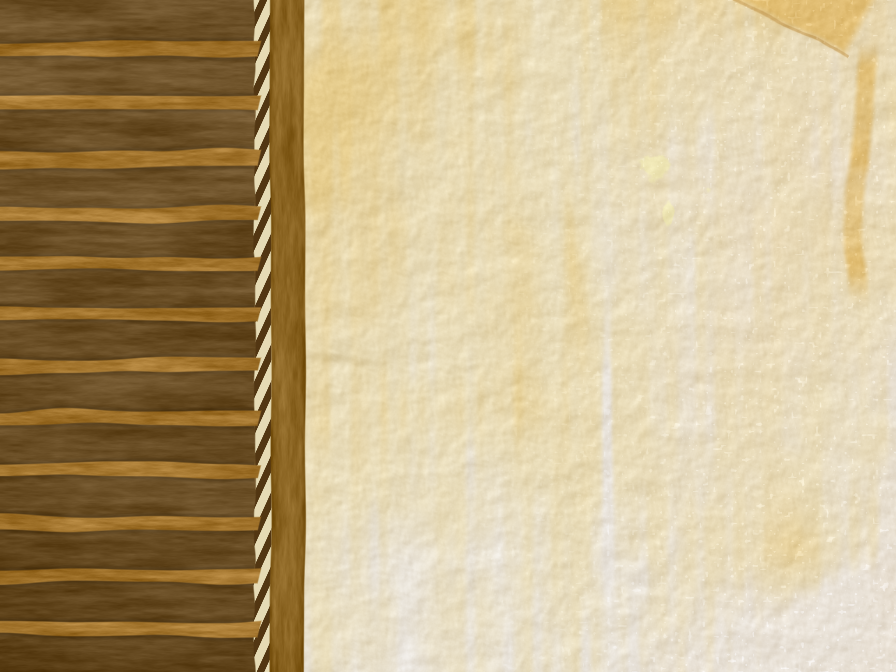
This background is drawn by a WebGL 2 fragment shader. Its source:

```glsl
#version 300 es
precision highp float;
// A slatted wooden panel with a slanted-dash trim and an upright post on the left,
// beside a wide sheet of rough cream plaster with amber stains on the right.
// Value noise gives the wood grain; an embossed height field lights the plaster.
uniform vec2 u_resolution;
out vec4 fragColor;

float hash(vec2 p) {
    return fract(sin(dot(p, vec2(127.1, 311.7))) * 43758.545);
}

float noise(vec2 p) {
    vec2 i = floor(p), f = fract(p);
    f = f * f * (3.0 - 2.0 * f);
    return mix(mix(hash(i), hash(i + vec2(1, 0)), f.x),
               mix(hash(i + vec2(0, 1)), hash(i + vec2(1, 1)), f.x), f.y);
}

float fbm(vec2 p) {
    float sum = 0.0, amp = 0.5;
    for (int i = 0; i < 5; i++) {
        sum += amp * noise(p);
        p = mat2(1.6, 1.2, -1.2, 1.6) * p + 7.3;
        amp *= 0.5;
    }
    return sum;
}

// Soft elliptical spot, 1 at its centre
float spot(vec2 p, vec2 centre, vec2 size) {
    vec2 d = (p - centre) / size;
    return exp(-dot(d, d));
}

float plasterHeight(vec2 p) {
    vec2 warped = p + 0.02 * fbm(p * 9.0);
    float crease = p.y - 0.475 + 0.12 * (p.x - 0.45);
    return fbm(warped * vec2(22.0, 30.0)) + 0.5 * fbm(p * vec2(75.0, 60.0))
         + 0.5 * smoothstep(-0.008, 0.008, crease) * smoothstep(0.66, 0.5, p.x);
}

vec3 plaster(vec2 p) {
    // Warm at upper left, chalky towards lower right
    float warm = 0.48 + 0.5 * (p.y - 0.5) - 0.32 * (p.x - 0.8);
    warm += 0.8 * (fbm(p * 5.0) - 0.48) + 0.35 * (noise(p * vec2(70.0, 5.0)) - 0.5);
    warm += 0.3 * spot(p, vec2(0.53, 0.84), vec2(0.09, 0.1));
    warm += 0.25 * spot(p, vec2(1.2, 0.17), vec2(0.1, 0.06));
    warm -= 0.35 * spot(p, vec2(1.28, 0.08), vec2(0.1, 0.1));

    // Long vertical streaks, one yellow and one white
    float lean = 0.86 - 0.07 * (p.y - 0.5);
    warm += 0.3 * spot(p, vec2(lean, 0.66), vec2(0.014, 0.22));
    warm -= 0.5 * spot(p, vec2(0.905, 0.33), vec2(0.009, 0.2));

    vec3 color = mix(vec3(0.91, 0.89, 0.86), vec3(0.91, 0.86, 0.72), smoothstep(0.0, 0.5, warm));
    color = mix(color, vec3(0.90, 0.80, 0.55), smoothstep(0.45, 1.05, warm));
    color = mix(color, vec3(0.91, 0.82, 0.69), 0.35 * smoothstep(0.8, 1.2, p.x) * fbm(p * 8.0 + 3.0));

    // Amber wedge at the top with a drip running down from its tip
    vec2 q = p + 0.012 * (vec2(fbm(p * 14.0), fbm(p * 14.0 + 9.0)) - 0.5);
    float leftEdge = q.y - 0.92 - 0.5 * (1.254 - q.x);
    float rightEdge = 1.254 + 0.56 * (q.y - 0.92) - q.x;
    float wedge = smoothstep(-0.008, 0.012, min(leftEdge, rightEdge));
    float drip = smoothstep(0.02, 0.008, abs(q.x - 1.28 + 0.01 * sin(q.y * 12.0)))
               * smoothstep(0.54, 0.6, q.y) * smoothstep(0.95, 0.9, q.y);
    float stain = max(wedge * 0.8, drip * (0.35 + 0.6 * fbm(p * 18.0)));
    color = mix(color, vec3(0.87, 0.71, 0.38), stain);
    float rim = smoothstep(0.004, 0.001, abs(leftEdge)) * step(1.09, q.x) * step(q.x, 1.26);
    color = mix(color, vec3(0.74, 0.56, 0.27), 0.5 * rim);

    // Pale flaked paint
    float flake = spot(p, vec2(0.972, 0.75), vec2(0.036, 0.03))
                + spot(p, vec2(0.995, 0.68), vec2(0.012, 0.03))
                + 0.7 * spot(p, vec2(1.055, 0.72), vec2(0.012, 0.02));
    flake = smoothstep(0.5, 0.62, flake * (0.4 + 1.1 * fbm(p * 35.0)));
    color = mix(color, vec3(0.94, 0.91, 0.70), 0.8 * flake);

    // Light from the upper left, then scattered bright specks
    float relief = plasterHeight(p) - plasterHeight(p + vec2(-0.004, 0.005));
    color += clamp(relief * 0.22, -0.1, 0.08) * vec3(0.8, 0.95, 1.2);
    float speck = smoothstep(0.8, 0.95, noise(p * 190.0)) * smoothstep(0.5, 1.2, p.x);
    return color + 0.06 * speck * vec3(0.7, 0.9, 1.3);
}

// Fine streaks; the first axis of p runs along the grain
float grain(vec2 p) {
    return 0.6 * fbm(p * vec2(9.0, 90.0)) + 0.4 * fbm(p * vec2(45.0, 240.0)) - 0.48;
}

void main() {
    vec2 p = gl_FragCoord.xy / u_resolution.y;
    float aa = 1.0 / u_resolution.y;
    float down = 1.0 - p.y;
    vec3 color = plaster(p);

    // Trim of cream with slanted dark dashes
    float dash = abs(fract((p.y - 2.2 * p.x) / 0.055) - 0.5) * 0.055;
    vec3 trim = mix(vec3(0.32, 0.21, 0.07), vec3(0.90, 0.86, 0.71), smoothstep(-aa, aa, dash - 0.0125));
    color = mix(color, trim, smoothstep(aa, -aa, p.x - 0.404));

    // Upright post with a wavering edge
    float waver = 0.004 * (noise(vec2(p.y * 9.0, 2.0)) - 0.5);
    float post = abs(p.x - 0.428 - waver) - 0.0255;
    vec3 postColor = vec3(0.54, 0.39, 0.13) + 0.32 * grain(p.yx) - 0.06 * smoothstep(-0.008, 0.0, post);
    color = mix(color, postColor, smoothstep(aa, -aa, post));

    // Dark boards
    float shade = fbm(p * vec2(5.0, 14.0));
    vec3 board = mix(vec3(0.36, 0.25, 0.09), vec3(0.46, 0.35, 0.19), clamp(0.2 + 0.6 * p.y + 1.2 * (shade - 0.5), 0.0, 1.0));
    board += 0.25 * grain(p);
    float boardEnd = 0.379 + 0.004 * (noise(vec2(p.y * 30.0, 5.0)) - 0.5);
    color = mix(color, board, smoothstep(aa, -aa, p.x - boardEnd));

    // Evenly spaced light slats, sagging a little in the upper half
    float sag = 0.012 * exp(-pow((down - 0.31) / 0.11, 2.0));
    float row = (down - 0.0712 - sag) / 0.0786;
    float id = floor(row + 0.5);
    float bend = 0.006 * (noise(vec2(p.x * 9.0, id * 7.0)) - 0.5);
    float thick = 0.0105 + 0.004 * (noise(vec2(p.x * 12.0, id * 5.0 + 2.0)) - 0.5);
    float off = (row - id) * 0.0786 + bend;
    float slat = max(abs(off) - thick, p.x - 0.386 + 0.25 * off) * step(-0.5, id);
    vec3 slatColor = vec3(0.64, 0.46, 0.18) + 0.4 * grain(p + id) + 0.12 * (shade - 0.5);
    float inside = smoothstep(aa, -aa, slat) * step(0.0, id) * step(id, 11.0);
    float shadow = smoothstep(0.008, 0.0, slat) * step(p.x, 0.378) * step(0.0, id) * step(id, 11.0);
    color = mix(color * (1.0 - 0.15 * shadow), slatColor, inside);

    fragColor = vec4(clamp(color, 0.0, 1.0), 1.0);
}
```
